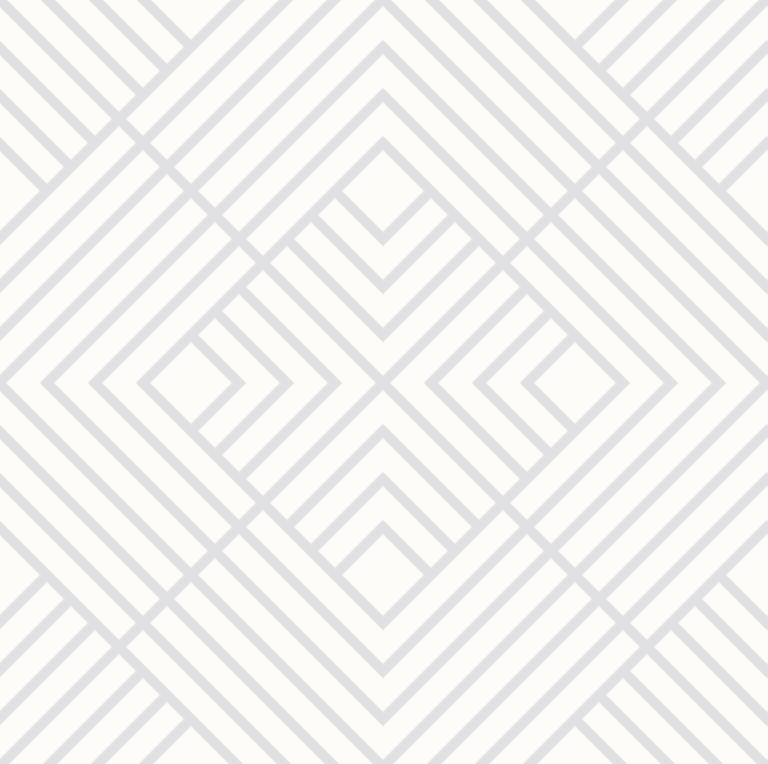
Reproduce this pattern procedurally as a Shadertoy shader.

```glsl
// Draws a lattice of pale grey nested diamonds and chevrons on warm white.

const float UNITS_ACROSS = 16.0; // line steps across the canvas
const float CELL = 16.0;         // diagonal period of the lattice
const float DIAMOND = 5.0;       // half size of the chevron diamond
const float LAST_CHEVRON = 3.0;  // chevrons beyond this leave a blank square
const float LINE_WIDTH = 0.30;
const float SOFTNESS = 0.035;

const vec3 GROUND = vec3(0.992, 0.988, 0.976);
const vec3 LINE = vec3(0.882, 0.884, 0.890);

// Mirrored distance from the nearest cell centre along each axis
vec2 foldCell(vec2 p, float period) {
    return abs(mod(p + 0.5 * period, period) - 0.5 * period);
}

// Distance to the nearest whole step between first and last
float stepDistance(float x, float first, float last) {
    return abs(x - clamp(round(x), first, last));
}

// Distance to the closest line of the lattice, in diagonal units
float latticeDistance(vec2 diagonal) {
    vec2 q = foldCell(diagonal, CELL);
    float outer = max(q.x, q.y);
    float inner = min(q.x, q.y);

    // Concentric diamonds around each centre
    float rings = stepDistance(outer, DIAMOND, 0.5 * CELL);

    // Chevrons inside the diamond; only the cross continues outside
    float lastChevron = outer < DIAMOND ? LAST_CHEVRON : 0.0;
    float chevrons = stepDistance(inner, 0.0, lastChevron);

    return min(rings, chevrons);
}

void mainImage(out vec4 fragColor, in vec2 fragCoord) {
    // Square units about the centre, turned onto the diagonals
    float scale = UNITS_ACROSS / iResolution.x;
    vec2 p = (fragCoord - 0.4987 * iResolution.xy) * scale;
    vec2 diagonal = vec2(p.x + p.y, p.x - p.y);

    // Soft-edged stroke
    float edge = max(SOFTNESS, scale);
    float d = latticeDistance(diagonal) - 0.5 * LINE_WIDTH;
    float ink = 1.0 - smoothstep(-edge, edge, d);

    fragColor = vec4(mix(GROUND, LINE, ink), 1.0);
}
```
